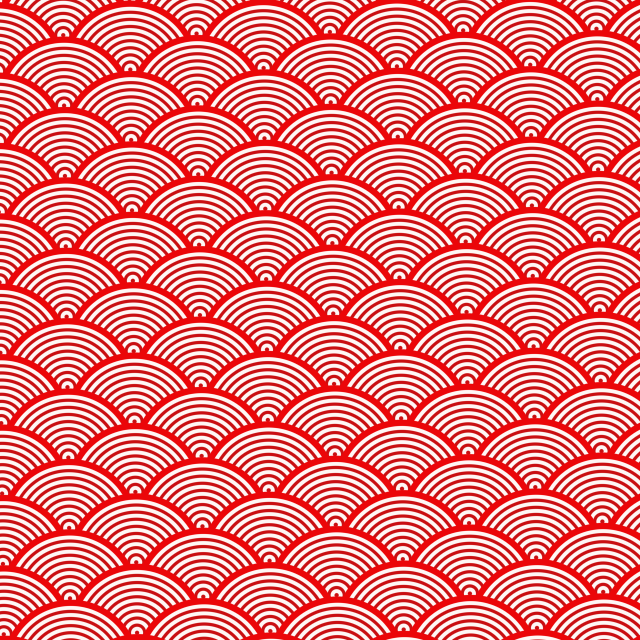
Give the GLSL for this pattern, as a WebGL 1 fragment shader.

```glsl
precision highp float;

// Overlapping wave scales: rows of concentric-ring discs in a brick layout,
// each lower row painted over the one above, on a very slightly tilted grid.
// Every disc has a thick bright rim and evenly spaced thin rings inside.

uniform vec2 u_resolution;

#define ANCHOR vec2(0.522, 0.400)      // centre of one disc, in canvas units
#define PERIOD 0.2083                  // distance between discs in a row
#define ROW_STEP 0.0550                // distance between rows
#define RADIUS 0.1080                  // outer radius of a disc
#define TILT 0.012                     // grid rotation in radians
#define RIM 0.0098                     // thickness of the outer band
#define RING_PITCH 0.0111              // spacing of the inner rings
#define WHITE_WIDTH 0.0061             // width of each white ring
#define SOFTNESS 0.0011                // half width of a smoothed edge
#define RIM_RED vec3(0.92, 0.025, 0.035)
#define RING_RED vec3(0.79, 0.06, 0.07)
#define PAPER vec3(1.0, 0.97, 0.96)

// 1 inside a shape, 0 outside, given its signed distance.
float coverage(float signedDist, float soft) {
    return 1.0 - smoothstep(-soft, soft, signedDist);
}

// Colour of one disc at a distance r from its centre.
vec3 discColor(float r, float soft) {
    float firstWhite = RADIUS - RIM - 0.5 * WHITE_WIDTH;
    float phase = (firstWhite - r) / RING_PITCH;
    float toWhite = abs(fract(phase + 0.5) - 0.5) * RING_PITCH;
    float inside = coverage(r - (RADIUS - RIM + soft), soft);
    float white = coverage(toWhite - 0.5 * WHITE_WIDTH, soft) * inside;
    float inner = coverage(r - firstWhite, soft);
    return mix(mix(RIM_RED, RING_RED, inner), PAPER, white);
}

void main() {
    float side = min(u_resolution.x, u_resolution.y);
    float soft = max(SOFTNESS, 0.5 / side);

    // Canvas position in the tilted frame of the grid.
    vec2 p = gl_FragCoord.xy / side - ANCHOR;
    float c = cos(TILT);
    float s = sin(TILT);
    p = vec2(c * p.x + s * p.y, c * p.y - s * p.x);

    // Only four rows can show here; paint them from back to front.
    float baseRow = floor(p.y / ROW_STEP);
    vec3 color = RIM_RED;
    for (int i = 0; i < 4; i++) {
        float row = baseRow + 1.0 - float(i);
        float shift = 0.5 * mod(row, 2.0);
        float x = (fract(p.x / PERIOD + shift + 0.5) - 0.5) * PERIOD;
        float r = length(vec2(x, p.y - row * ROW_STEP));
        color = mix(color, discColor(r, soft), coverage(r - RADIUS, soft));
    }

    gl_FragColor = vec4(color, 1.0);
}
```
